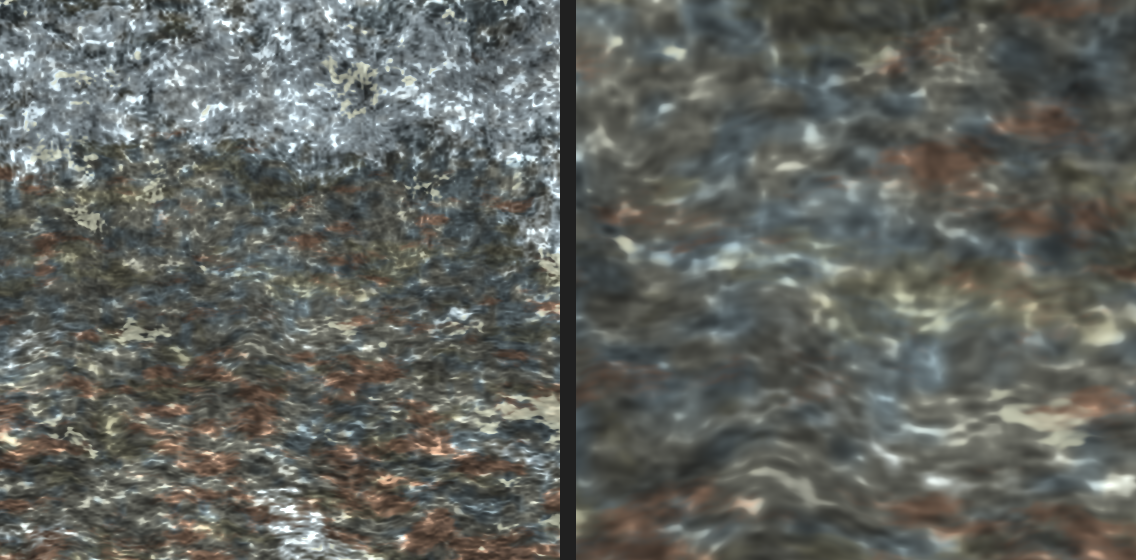
Left, the full canvas; right, a detail of the centre.
Reproduce this texture procedurally as a WebGL 1 fragment shader.

```glsl
precision highp float;
// Weathered stone: dark streaked rock under pale blue-grey film, rust stains and cream lichen.

#define BASE_TONE 0.355        // brightness of the bare rock
#define FILM_GAIN 0.47         // log brightness added by the pale film
#define GRAIN_GAIN 1.95        // log contrast of the fine grain
#define FILM_RISE 0.36         // how strongly the film gathers towards the top
#define WARM_TINT vec3(0.99, 1.00, 0.92)
#define COOL_TINT vec3(0.88, 1.00, 1.04)
#define FILM_TINT vec3(0.93, 1.00, 1.04)
#define RUST_TINT vec3(1.20, 0.93, 0.76)
#define OLIVE_TINT vec3(1.04, 1.02, 0.80)
#define LICHEN_COLOR vec3(0.67, 0.68, 0.60)

uniform vec2 u_resolution;

float hash(vec2 p) {
  return fract(sin(dot(p, vec2(127.1, 311.7))) * 43758.5453);
}

float noise(vec2 p) {
  vec2 cell = floor(p);
  vec2 f = fract(p);
  f = f * f * (3.0 - 2.0 * f);
  float low = mix(hash(cell), hash(cell + vec2(1.0, 0.0)), f.x);
  float high = mix(hash(cell + vec2(0.0, 1.0)), hash(cell + 1.0), f.x);
  return mix(low, high, f.y);
}

// Sum of rotated octaves, normalised to the range 0..1
float fbm(vec2 p) {
  const mat2 turn = mat2(1.62, 1.22, -1.22, 1.62);
  float sum = 0.0;
  float total = 0.0;
  float weight = 1.0;
  for (int i = 0; i < 5; i++) {
    sum += weight * noise(p);
    total += weight;
    weight *= 0.55;
    p = turn * p + 17.3;
  }
  return sum / total;
}

// Fine mineral grain, centred on zero
float grainAt(vec2 p) {
  const mat2 turn = mat2(0.88, 0.47, -0.47, 0.88);
  return 0.28 * noise(p) + 0.40 * noise(turn * p * 2.1 + 31.0)
       + 0.32 * noise(p * 4.2 + 57.0) - 0.5;
}

void main() {
  vec2 p = gl_FragCoord.xy / u_resolution.y;
  vec2 warp = vec2(fbm(p * 9.0 + 3.0), fbm(p * 9.0 + 41.0)) - 0.5;

  // Grain turns from round crumbs at the top to flat streaks at the bottom
  vec2 q = p + 0.03 * warp;
  float crumbs = grainAt(q * vec2(40.0, 43.0));
  float streaks = grainAt(q * vec2(24.0, 52.0) + 90.0);
  float grain = mix(streaks, crumbs, smoothstep(0.15, 0.9, p.y));

  // Pale film with ragged edges
  float filmField = fbm((p + 0.12 * warp) * vec2(3.6, 4.8) + 11.0)
                  + FILM_RISE * (p.y - 0.64) + 0.35 * grain;
  float film = smoothstep(0.46, 0.66, filmField);

  // Brightness: film, damp shadows, grain and small bright flecks
  float damp = fbm((p + 0.06 * warp) * vec2(6.0, 9.0) + 70.0) - 0.5;
  float clusters = fbm(q * vec2(17.0, 24.0) + 23.0);
  float flecks = smoothstep(0.10, 0.24, grain + 0.5 * (clusters - 0.5));
  float logTone = FILM_GAIN * film + 0.8 * damp + 0.5 * (clusters - 0.5)
                + GRAIN_GAIN * mix(1.0, 0.72, film) * grain + 0.24 * flecks;
  float tone = BASE_TONE * exp(logTone);
  tone = max(tone, 0.15);

  // Hue: patches of warm and cool rock, bluish film, olive and rust stains
  float hue = 0.5 * fbm(p * vec2(5.0, 8.0) + 130.0)
            + 0.5 * noise(q * vec2(42.0, 58.0) + 150.0);
  float coolness = smoothstep(0.33, 0.67, hue + 0.2 * (p.y - 0.5));
  vec3 tint = mix(WARM_TINT, COOL_TINT, coolness);

  float olive = smoothstep(0.52, 0.70, fbm(q * vec2(10.0, 20.0) + 170.0));
  tint = mix(tint, OLIVE_TINT, 0.6 * olive * (1.0 - film));
  float rustField = fbm(q * vec2(13.0, 30.0) + 210.0) + 0.28 * (0.4 - p.y);
  float rust = smoothstep(0.52, 0.74, rustField);
  tint = mix(tint, RUST_TINT, 0.85 * rust * (1.0 - film));
  tint = mix(tint, FILM_TINT, 0.75 * film);
  vec3 color = tone * tint;

  // Cream lichen crusts, broken up by the grain
  float crustField = fbm((p + 0.04 * warp) * vec2(8.0, 15.0) + 260.0);
  float crust = smoothstep(0.68, 0.77, crustField + 0.45 * grain);
  color = mix(color, LICHEN_COLOR * (1.0 + 0.9 * grain), 0.8 * crust);

  gl_FragColor = vec4(clamp(color, 0.0, 1.0), 1.0);
}
```
